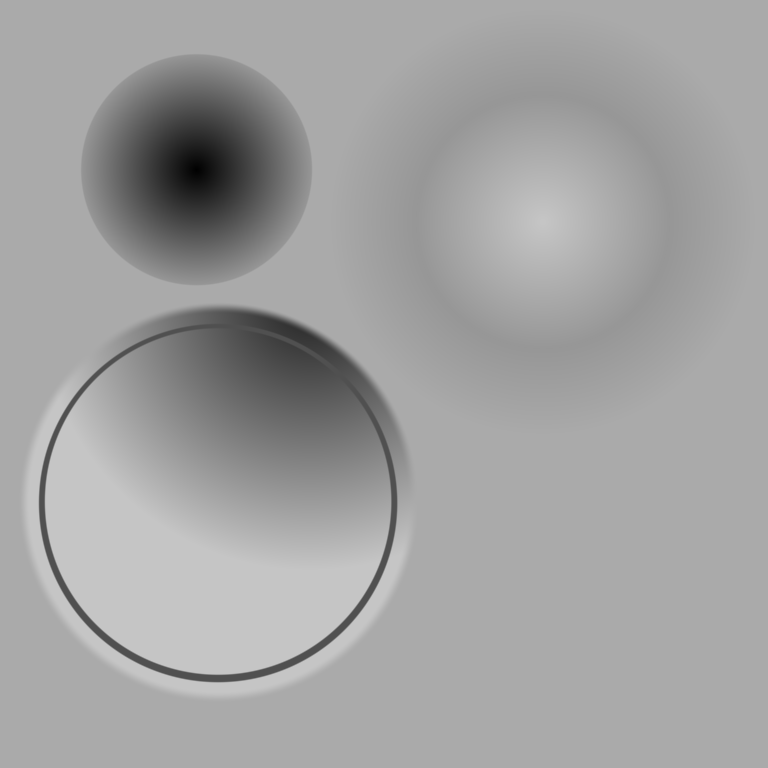
Write a three.js fragment shader that draws this background.

```glsl
varying vec2 vUv;

const float EDGE = 0.0013;

const float BACKDROP = 0.667;

const vec2 GLOW_CENTER = vec2(0.707, 0.711);
const float GLOW_RADIUS = 0.279;
const float GLOW_TROUGH_RADIUS = 0.165;
const float GLOW_CORE = 0.775;
const float GLOW_TROUGH = 0.590;

const vec2 ORB_CENTER = vec2(0.256, 0.779);
const float ORB_RADIUS = 0.1504;
const float ORB_RIM = 0.590;

const vec2 DISC_CENTER = vec2(0.285, 0.346);
const float DISC_RADIUS = 0.2535;
const float DISC_SOFTNESS = 0.0075;
const float DISC_LIGHT = 0.773;

const vec2 SHADE_CENTER = vec2(0.404, 0.609);
const float SHADE_RADIUS = 0.352;
const float SHADE_DARK = 0.120;

const vec2 RING_CENTER = vec2(0.284, 0.345);
const float RING_OUTER = 0.2333;
const float RING_INNER = 0.2256;
const float RING_INNER_LIFT = 0.002;
const float RING_TONE = 0.315;

// Circle coverage with an edge of the given half width
float circleMask(vec2 p, vec2 center, float radius, float softness) {
  return 1.0 - smoothstep(-softness, softness, length(p - center) - radius);
}

// Bright core falling to a darker halo that fades into the backdrop
float glowTone(vec2 p) {
  float r = length(p - GLOW_CENTER);
  float core = mix(GLOW_CORE, GLOW_TROUGH, clamp(r / GLOW_TROUGH_RADIUS, 0.0, 1.0));
  float fade = (r - GLOW_TROUGH_RADIUS) / (GLOW_RADIUS - GLOW_TROUGH_RADIUS);
  return mix(core, BACKDROP, clamp(fade, 0.0, 1.0));
}

// Light disc shaded from its upper right
float discTone(vec2 p) {
  float r = length(p - SHADE_CENTER) / SHADE_RADIUS;
  return mix(SHADE_DARK, DISC_LIGHT, clamp(r, 0.0, 1.0));
}

// Ring that is thicker at the bottom than at the top
float ringMask(vec2 p) {
  float outer = circleMask(p, RING_CENTER, RING_OUTER, EDGE);
  vec2 innerCenter = RING_CENTER + vec2(0.0, RING_INNER_LIFT);
  return outer * (1.0 - circleMask(p, innerCenter, RING_INNER, EDGE));
}

void main() {
  float tone = glowTone(vUv);

  // Dark orb
  float orbTone = ORB_RIM * length(vUv - ORB_CENTER) / ORB_RADIUS;
  tone = mix(tone, orbTone, circleMask(vUv, ORB_CENTER, ORB_RADIUS, EDGE));

  // Shaded disc and its ring
  float disc = circleMask(vUv, DISC_CENTER, DISC_RADIUS, DISC_SOFTNESS);
  tone = mix(tone, discTone(vUv), disc);
  tone = mix(tone, RING_TONE, ringMask(vUv));

  gl_FragColor = vec4(vec3(tone), 1.0);
}
```
